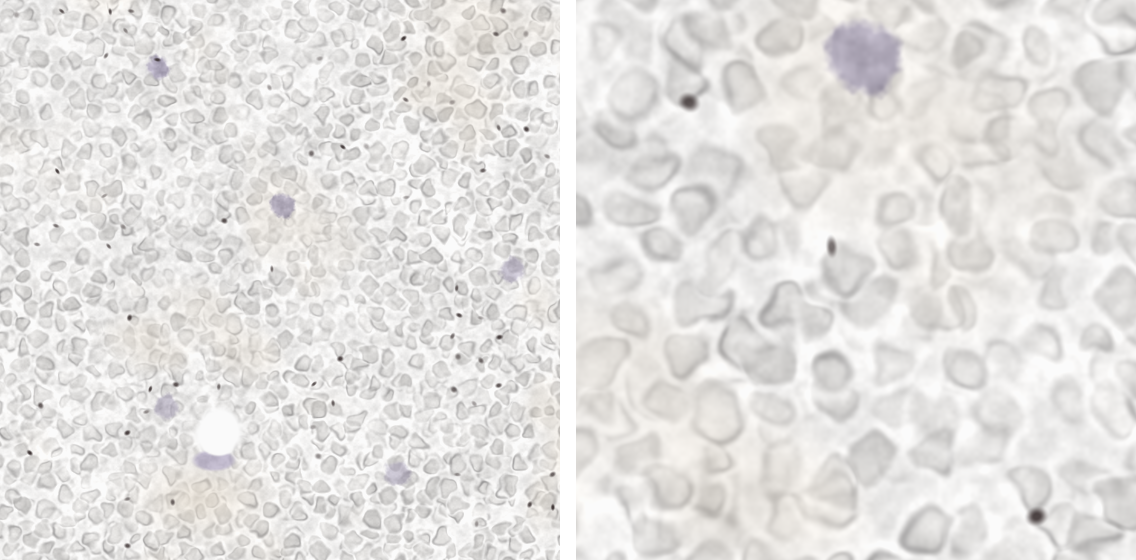
Left, the full canvas; right, a detail of the centre.
A three.js fragment shader for this texture:

```glsl
// Pale blood smear: crowded grey cells, a few violet nuclei, dark specks and tan stains.
varying vec2 vUv;

const vec3 PLASMA = vec3(0.972, 0.969, 0.966);
const vec3 CELL_FILL = vec3(0.848, 0.842, 0.834);
const vec3 CELL_RIM = vec3(0.53, 0.525, 0.53);
const vec3 NUCLEUS = vec3(0.64, 0.61, 0.70);
const vec3 STAIN = vec3(0.89, 0.85, 0.79);
const vec3 SPECK = vec3(0.22, 0.18, 0.18);

const float BACK_CELLS = 27.0;    // cells across the canvas
const float FRONT_CELLS = 32.0;
const float CELL_PRESENCE = 0.76;
const float RIM_WIDTH = 0.085;    // in cell pitches
const float EDGE = 0.08;
const float GRAIN = 0.17;         // fine mottling
const float CLOUD = 0.10;         // broad mottling
const float SPECK_GRID = 24.0;
const int NUCLEI = 5;
const float NUCLEUS_RADIUS = 0.021;
const vec2 VACUOLE = vec2(0.39, 0.225);
const float VACUOLE_RADIUS = 0.043;

float hash(vec2 p) {
  return fract(sin(dot(p, vec2(127.1, 311.7))) * 43758.5453);
}

vec2 hash2(vec2 p) {
  return vec2(hash(p), hash(p + 57.3));
}

float noise(vec2 p) {
  vec2 i = floor(p), f = fract(p);
  f = f * f * (3.0 - 2.0 * f);
  return mix(mix(hash(i), hash(i + vec2(1.0, 0.0)), f.x),
             mix(hash(i + vec2(0.0, 1.0)), hash(i + 1.0), f.x), f.y);
}

float fbm(vec2 p) {
  return 0.55 * noise(p) + 0.3 * noise(p * 2.1 + 7.0) + 0.15 * noise(p * 4.3 + 19.0);
}

float bell(float x) {
  return exp(-x * x);
}

// One layer of jittered, lumpy discs with a dark rim and a pale halo.
vec3 drawCells(vec3 col, vec2 uv, float count, float seed, float strength) {
  vec2 p = uv * count;
  p += 0.4 * (vec2(noise(p * 1.9 + seed), noise(p * 1.9 + seed + 40.0)) - 0.5);
  vec2 home = floor(p);
  for (int j = -1; j <= 1; j++) {
    for (int i = -1; i <= 1; i++) {
      vec2 id = home + vec2(float(i), float(j));
      vec2 key = id + seed;
      if (hash(key + 3.1) > CELL_PRESENCE) continue;
      vec2 d = p - id - mix(vec2(0.1), vec2(0.9), hash2(key));
      float angle = atan(d.y, d.x);
      float phase = 6.2832 * hash(key + 11.7);
      float radius = mix(0.33, 0.52, hash(key + 23.9));
      radius *= 1.0 + 0.1 * sin(2.0 * angle + phase) + 0.06 * sin(3.0 * angle - 2.0 * phase);
      float inside = radius - length(d);
      float tone = hash(key + 31.3);
      float halo = bell((inside + 0.11) / 0.1);
      float rim = bell((inside - 0.08) / RIM_WIDTH) * (0.6 + 0.4 * sin(angle + phase));
      col = mix(col, PLASMA + 0.015, 0.6 * strength * halo);
      col = mix(col, CELL_FILL + 0.11 * (tone - 0.5), 0.8 * strength * smoothstep(-EDGE, EDGE, inside));
      col = mix(col, CELL_RIM, strength * rim * mix(0.16, 0.64, hash(key + 41.7)));
    }
  }
  return col;
}

// Violet nuclei spread by a low-discrepancy sequence.
vec3 drawNuclei(vec3 col, vec2 uv) {
  float mottle = fbm(uv * 70.0);
  for (int i = 0; i < NUCLEI; i++) {
    float k = float(i);
    vec2 d = uv - mix(vec2(0.08), vec2(0.92), fract(vec2(0.24, 0.95) + k * vec2(0.7549, 0.5698)));
    float radius = NUCLEUS_RADIUS * (0.6 + 0.8 * mottle);
    float mask = smoothstep(0.005, -0.005, length(d) - radius);
    col = mix(col, NUCLEUS + 0.35 * (0.5 - mottle), mask * mix(0.55, 0.9, hash(vec2(k, 5.0))));
  }
  return col;
}

// Clear round hole with a violet crescent along its lower edge.
vec3 drawVacuole(vec3 col, vec2 uv) {
  vec2 d = uv - VACUOLE;
  float hole = length(d) - VACUOLE_RADIUS * (0.85 + 0.3 * noise(uv * 40.0));
  col = mix(col, vec3(0.98), smoothstep(0.008, -0.008, hole));
  float cap = length((d + vec2(0.008, 0.047)) / vec2(0.036, 0.018)) - 1.0;
  float crescent = smoothstep(0.2, -0.2, cap) * smoothstep(-0.003, 0.003, length(d) - 0.039);
  return mix(col, NUCLEUS + 0.08 + 0.2 * (0.5 - fbm(uv * 60.0)), 0.85 * crescent);
}

// Small elongated dark grains, gathered in patches.
vec3 drawSpecks(vec3 col, vec2 uv) {
  vec2 id = floor(uv * SPECK_GRID);
  float patchy = smoothstep(0.5, 0.85, noise(id * 0.3 + 9.0));
  float angle = 6.2832 * hash(id + 71.0);
  vec2 axis = vec2(cos(angle), sin(angle));
  vec2 d = (fract(uv * SPECK_GRID) - mix(vec2(0.25), vec2(0.75), hash2(id + 83.0))) / SPECK_GRID;
  d = vec2(dot(d, axis), dot(d, vec2(-axis.y, axis.x)) * mix(1.1, 2.0, hash(id + 97.0)));
  float mask = smoothstep(0.008, 0.0015, length(d)) * step(hash(id + 61.0), 0.03 + 0.3 * patchy);
  return mix(col, SPECK, mask * mix(0.35, 0.95, hash(id + 67.0)));
}

void main() {
  vec2 uv = vUv;
  float focus = mix(0.65, 1.0, smoothstep(0.25, 0.65, fbm(uv * 4.0 + 2.0) + 0.25 * (uv.x - 0.5)));
  vec3 col = PLASMA - 0.07 * fbm(uv * 30.0);
  col = drawCells(col, uv, BACK_CELLS, 130.0, 0.72 * focus);
  col = drawCells(col, uv, FRONT_CELLS, 17.0, focus);
  col += GRAIN * (fbm(uv * 85.0) - 0.5) + CLOUD * (fbm(uv * 14.0 + 53.0) - 0.5);

  // Soft tan washes, one of them pooled below the vacuole.
  float pool = bell(length((uv - VACUOLE + vec2(0.03, 0.115)) / vec2(0.1, 0.06)));
  float wash = 0.35 * smoothstep(0.58, 0.85, fbm(uv * 5.0 + 31.0)) + 0.55 * pool;
  col = mix(col, STAIN, wash);

  col = drawNuclei(min(col, vec3(0.985)), uv);
  col = drawVacuole(col, uv);
  gl_FragColor = vec4(drawSpecks(col, uv), 1.0);
}
```
